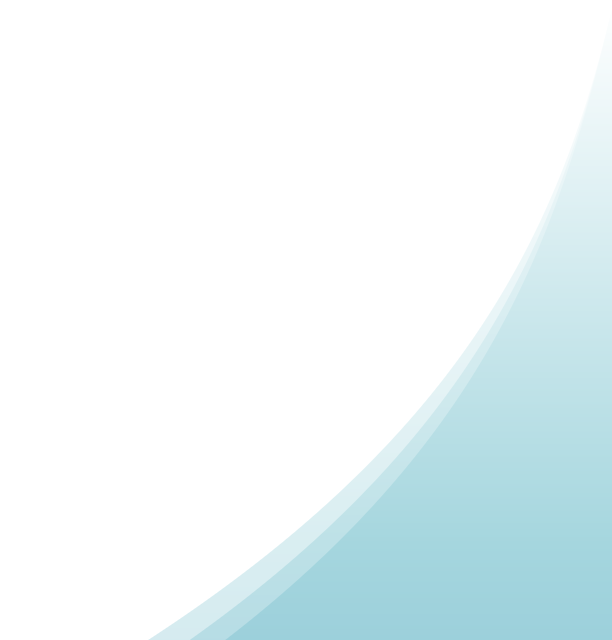
This background is drawn by a WebGL 1 fragment shader. Its source:

```glsl
precision highp float;
// White background with a teal sweep rising along the right side.
// Three nested cubic edges fan out toward the bottom; their translucent
// layers reveal a vertical gradient that fades to white at the top.

uniform vec2 u_resolution;

const vec3 WHITE = vec3(1.0);
const vec3 TEAL = vec3(0.647, 0.839, 0.871);
const vec3 DEEP_TEAL = vec3(0.612, 0.815, 0.859);

// Horizontal position of an edge at a height; spread is its shift at the base.
float edgeX(float height, float spread) {
  float sweep = 0.242 + height * (1.6095 + height * (-1.181 + height * 0.333));
  float above = 1.0 - height;
  return sweep + spread * above * above;
}

// Smooth coverage to the right of an edge, about one pixel wide.
float coverage(vec2 uv, float spread, vec2 pixel) {
  float edge = edgeX(uv.y, spread);
  float slope = (edgeX(uv.y + pixel.y, spread) - edge) / pixel.x;
  float distancePx = (uv.x - edge) / (pixel.x * sqrt(1.0 + slope * slope));
  return clamp(distancePx + 0.5, 0.0, 1.0);
}

// White at the top, teal low down, slightly deeper at the base.
vec3 verticalGradient(float height) {
  const float tealHeight = 0.15;
  vec3 upper = mix(TEAL, WHITE, clamp((height - tealHeight) / (1.0 - tealHeight), 0.0, 1.0));
  return mix(DEEP_TEAL, upper, clamp(height / tealHeight, 0.0, 1.0));
}

void main() {
  vec2 pixel = 1.0 / u_resolution;
  vec2 uv = gl_FragCoord.xy * pixel;
  vec3 teal = verticalGradient(uv.y);

  // Layers from the pale outer band to the solid inner field
  vec3 color = WHITE;
  color = mix(color, teal, 0.42 * coverage(uv, 0.0, pixel));
  color = mix(color, teal, 0.54 * coverage(uv, 0.068, pixel));
  color = mix(color, teal, coverage(uv, 0.126, pixel));

  gl_FragColor = vec4(color, 1.0);
}
```
